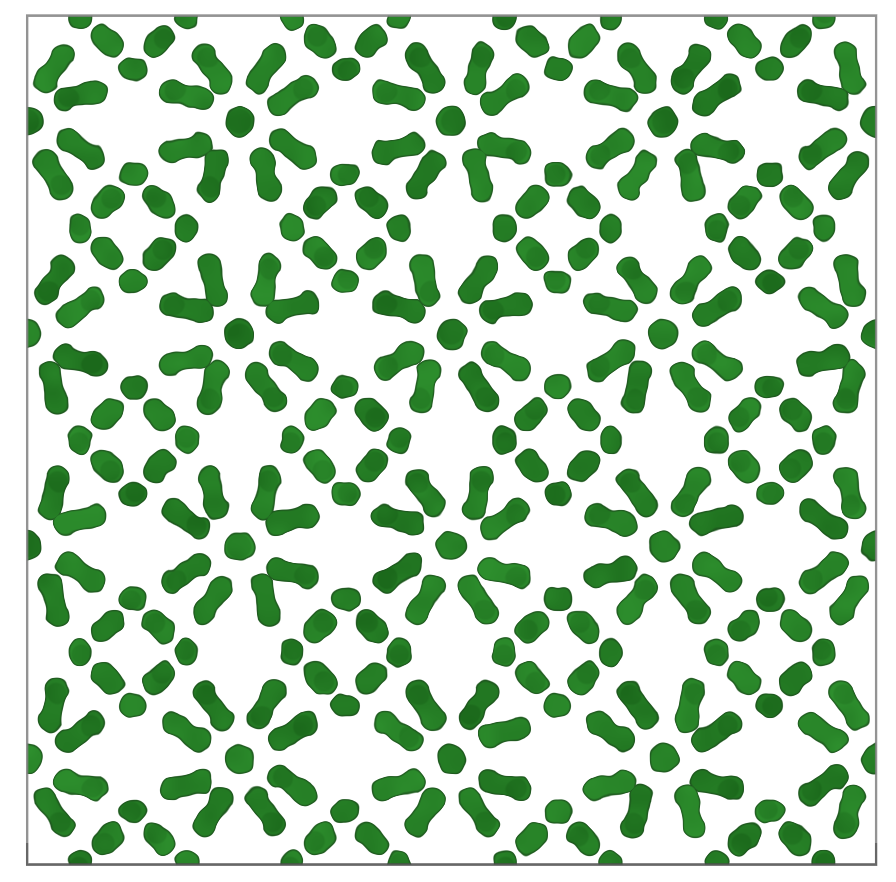
This pattern is drawn by a Shadertoy shader. Its source:

```glsl
// Brushed green flowers and bead diamonds alternating on a white framed square.
// Every dab is a wobbly capsule placed by polar loops inside a repeating cell;
// hashes vary its outline, bend and tone, and a thin dark rim closes it.

const float PI = 3.14159265;
const float CELLS = 4.0;                      // repeats across and down
const vec2  FRAME_ORIGIN = vec2(0.0308, 0.0198); // in canvas heights
const float FRAME_SIDE = 0.9625;              // in canvas heights
const float FRAME_LINE = 0.0035;              // half width, in cells

// Dab sizes in cells: x = half length of the core, y = radius
const vec2 PETAL  = vec2(0.070, 0.058);
const vec2 BEAD   = vec2(0.031, 0.057);
const vec2 DOT    = vec2(0.012, 0.055);
const vec2 CENTRE = vec2(0.002, 0.070);
const float PETAL_RING = 0.281;
const float PETAL_SPREAD = 0.322;             // angle either side of a diagonal
const float BEAD_RING = 0.172;
const float DOT_RING = 0.252;

const float WAIST = 0.009;                    // pinch in the middle of a petal
const float BEND = 0.012;
const float WOBBLE = 0.016;
const float RIM = 0.007;

const vec3 PAPER = vec3(1.0);
const vec3 LIGHT_GREEN = vec3(0.175, 0.555, 0.175);
const vec3 DEEP_GREEN  = vec3(0.115, 0.430, 0.115);
const vec3 RIM_GREEN   = vec3(0.110, 0.290, 0.110);

float hash(vec2 p) {
    vec3 q = fract(p.xyx * vec3(0.1031, 0.1030, 0.0973));
    q += dot(q, q.yzx + 33.33);
    return fract((q.x + q.y) * q.z);
}

float noise(vec2 p) {
    vec2 i = floor(p), f = fract(p);
    f = f * f * (3.0 - 2.0 * f);
    return mix(mix(hash(i), hash(i + vec2(1, 0)), f.x),
               mix(hash(i + vec2(0, 1)), hash(i + vec2(1, 1)), f.x), f.y);
}

vec2 polar(float angle) { return vec2(cos(angle), sin(angle)); }

// Keeps the nearest dab as (distance, overlap distance, tone, seed)
void addDab(inout vec4 nearest, vec2 p, vec2 centre, float angle, vec2 size, vec2 id) {
    float seed = hash(id + 17.0);
    vec2 axis = polar(angle), q = p - centre;
    q = vec2(dot(q, axis), dot(q, vec2(-axis.y, axis.x)));

    float along = clamp(q.x / size.x, -1.0, 1.0);
    float slender = smoothstep(0.04, 0.07, size.x);
    float side = seed < 0.5 ? -1.0 : 1.0;
    q.y -= slender * side * BEND * sin(along * PI * 0.5);
    float radius = size.y - slender * WAIST * (1.0 - along * along);
    radius += WOBBLE * (noise(q * 22.0 + seed * 91.0) - 0.5);
    float d = length(q - vec2(along * size.x, 0.0)) - radius;

    // A second brush stamp lies over one end
    vec2 stamp = vec2(side * size.x * 0.8, 0.02 * (hash(id + 5.0) - 0.5));
    float overlap = length(q - stamp) - size.y * 0.82;
    if (d < nearest.x) nearest = vec4(d, overlap, hash(id + 41.0), seed);
}

void addFlower(inout vec4 nearest, vec2 p, vec2 cell) {
    vec2 id = cell * 23.0 + 100.0;
    addDab(nearest, p, vec2(0), hash(id) * PI, CENTRE, id);
    for (int k = 0; k < 8; k++) {
        float side = float(k % 2) * 2.0 - 1.0;
        float angle = PI * (0.25 + 0.5 * float(k / 2)) + side * PETAL_SPREAD;
        addDab(nearest, p, PETAL_RING * polar(angle), angle + side * 0.05,
               PETAL, id + vec2(k + 1, 3));
    }
}

void addDiamond(inout vec4 nearest, vec2 p, vec2 cell) {
    vec2 id = cell * 29.0 + 400.0;
    for (int k = 0; k < 8; k++) {
        bool isBead = k % 2 == 1;
        float angle = float(k) * PI * 0.25;
        addDab(nearest, p, (isBead ? BEAD_RING : DOT_RING) * polar(angle),
               angle + PI * 0.5, isBead ? BEAD : DOT, id + vec2(k, 7));
    }
}

void mainImage(out vec4 fragColor, in vec2 fragCoord) {
    float cellSize = FRAME_SIDE / CELLS;
    vec2 p = (fragCoord / iResolution.y - FRAME_ORIGIN) / cellSize;
    float pixel = 1.0 / (cellSize * iResolution.y);

    // Flowers sit half a cell away from diamonds in both directions
    vec4 dab = vec4(1.0);
    vec2 flowerCell = floor(p + vec2(0.5, 0.0));
    vec2 diamondCell = floor(p + vec2(0.0, 0.5));
    addFlower(dab, p - flowerCell - vec2(0.0, 0.5), flowerCell);
    addDiamond(dab, p - diamondCell - vec2(0.5, 0.0), diamondCell);

    // Paint: uneven wash, darker overlap, thin rim
    float wash = noise(p * 11.0 + dab.w * 50.0);
    float depth = 0.55 * dab.z + 0.45 * wash - 0.1;
    depth += 0.35 * step(0.4, dab.w) * (1.0 - smoothstep(-0.006, 0.008, dab.y));
    vec3 paint = mix(LIGHT_GREEN, DEEP_GREEN, clamp(depth, 0.0, 1.15));
    paint = mix(paint, RIM_GREEN, 0.7 * smoothstep(-RIM - pixel, -RIM * 0.3, dab.x));

    // Clip to the frame and draw its line
    vec2 fromCentre = abs(p - 0.5 * CELLS) - 0.5 * CELLS;
    float frame = max(fromCentre.x, fromCentre.y);
    float inside = 1.0 - smoothstep(-0.5 * pixel, 0.5 * pixel, frame);
    float cover = inside * (1.0 - smoothstep(-0.7 * pixel, 0.7 * pixel, dab.x));
    vec3 color = mix(PAPER, paint, cover);
    float line = 1.0 - smoothstep(0.0, pixel, abs(frame) - FRAME_LINE);
    color = mix(color, vec3(p.y < 0.1 ? 0.3 : 0.5), line * 0.85);
    fragColor = vec4(color, 1.0);
}
```
